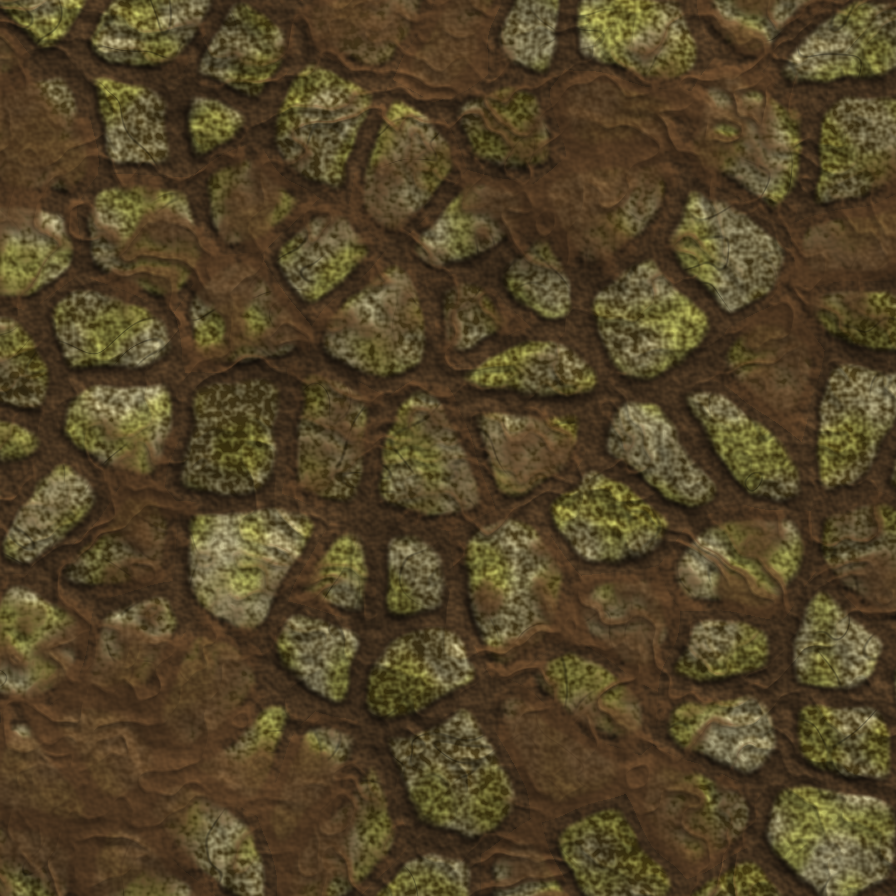
Write a WebGL 1 fragment shader that draws this texture.

```glsl
precision highp float;
uniform vec2 u_resolution;

#define STONES 8.5        // stones across the canvas
#define JITTER 0.92       // irregularity of the layout
#define ROUNDING 15.0     // lower gives rounder corners
#define GAP 0.085         // half width of the joints, in stones
#define MUD_LEVEL 0.0     // higher buries more stone
#define FOLD_DEPTH 0.6    // strength of the mud wisps
#define GRAIN_SCALE 95.0  // lichen grains across the canvas
#define GRAIN_CONTRAST 0.72
#define LIGHT vec2(0.45, 0.89)

const vec3 JOINT = vec3(0.25, 0.185, 0.115);
const vec3 MUD = vec3(0.315, 0.22, 0.13);
const vec3 STONE_DARK = vec3(0.24, 0.195, 0.085);
const vec3 STONE_PALE = vec3(0.67, 0.64, 0.49);
const vec3 MOSS_TINT = vec3(0.98, 1.02, 0.70);

vec2 hash2(vec2 p) {
  vec3 q = fract(p.xyx * vec3(0.1031, 0.1030, 0.0973));
  q += dot(q, q.yzx + 33.33);
  return fract((q.xx + q.yz) * q.zy);
}

float gradientDot(vec2 corner, vec2 offset) {
  float angle = 6.2832 * hash2(corner).x;
  return dot(vec2(cos(angle), sin(angle)), offset);
}

// Gradient noise, about -1 to 1
float gnoise(vec2 p) {
  vec2 i = floor(p), f = p - i;
  vec2 u = f * f * f * (f * (f * 6.0 - 15.0) + 10.0);
  vec2 e = vec2(1.0, 0.0);
  float low = mix(gradientDot(i, f), gradientDot(i + e, f - e), u.x);
  float high = mix(gradientDot(i + e.yx, f - e.yx), gradientDot(i + 1.0, f - 1.0), u.x);
  return 1.4 * mix(low, high, u.y);
}

float fbm(vec2 p) {
  float sum = 0.0, amp = 0.5;
  for (int i = 0; i < 4; i++) {
    sum += amp * gnoise(p);
    p = mat2(1.6, 1.2, -1.2, 1.6) * p + 5.7;
    amp *= 0.5;
  }
  return sum;
}

// Rounded Voronoi cells: distance to the border, its outward normal, cell id
float stoneEdge(vec2 p, out vec2 normal, out vec2 id) {
  vec2 base = floor(p), toNearest = vec2(0.0);
  float best = 1e3;
  for (int y = -1; y <= 1; y++)
    for (int x = -1; x <= 1; x++) {
      vec2 cell = base + vec2(x, y);
      vec2 r = cell + 0.5 + JITTER * (hash2(cell) - 0.5) - p;
      if (dot(r, r) < best) { best = dot(r, r); toNearest = r; id = cell; }
    }
  float total = 1e-6;
  normal = vec2(0.0);
  for (int y = -2; y <= 2; y++)
    for (int x = -2; x <= 2; x++) {
      if (x == 0 && y == 0) continue;
      vec2 cell = id + vec2(x, y);
      vec2 r = cell + 0.5 + JITTER * (hash2(cell) - 0.5) - p;
      vec2 dir = normalize(r - toNearest);
      float weight = exp(-ROUNDING * dot(0.5 * (r + toNearest), dir));
      total += weight;
      normal += weight * dir;
    }
  normal /= total;
  return -log(total) / ROUNDING;
}

// Broad mud banks with curling folds
float mudHeight(vec2 uv) {
  vec2 curl = vec2(fbm(uv * 5.0), fbm(uv * 5.0 + 17.3));
  vec2 q = uv * vec2(8.0, 13.0) + 3.2 * curl;
  float fold = 0.26 - abs(gnoise(q));
  return fbm(uv * 3.0 + 4.1) + FOLD_DEPTH * fold;
}

float lichenGrain(vec2 uv) {
  return 0.6 * gnoise(uv * GRAIN_SCALE) + 0.5 * gnoise(uv * GRAIN_SCALE * 1.9 + 31.7);
}

void main() {
  vec2 uv = gl_FragCoord.xy / min(u_resolution.x, u_resolution.y);

  // Stone layout with wobbling outlines
  vec2 wobble = vec2(gnoise(uv * 13.0), gnoise(uv * 13.0 + 41.0));
  vec2 normal, id;
  float edge = stoneEdge(uv * STONES + 0.09 * wobble + 2.3, normal, id);
  edge += 0.025 * gnoise(uv * 45.0);
  vec2 trait = hash2(id + 71.3);
  float facing = dot(normal, LIGHT);

  // Lichen-grained stone with thin cracks
  float grain = lichenGrain(uv);
  float relief = grain - lichenGrain(uv + 0.0022 * LIGHT);
  float lichen = 0.9 * fbm(uv * 10.0 + 9.0) + 0.5 * (trait.x - 0.5);
  float tone = 0.39 + GRAIN_CONTRAST * grain + 0.55 * lichen + 0.16 * relief;
  vec3 stone = mix(STONE_DARK, STONE_PALE, clamp(tone, 0.0, 1.0));
  stone *= mix(vec3(1.0), MOSS_TINT, smoothstep(-0.2, 0.35, gnoise(uv * 15.0 + 3.0)));
  float crack = 1.0 - smoothstep(0.0, 0.07, abs(gnoise(uv * 17.0 + 0.8 * wobble.yx)));
  stone *= 1.0 - 0.28 * crack * smoothstep(-0.1, 0.3, gnoise(uv * 9.0 + 23.0));
  stone *= 1.0 + 0.15 * facing * exp(-5.0 * max(edge, 0.0));

  // Earth joints and shaded rims
  vec3 joint = JOINT * (1.0 + 0.28 * grain + 0.25 * relief);
  vec3 color = mix(joint, stone, smoothstep(GAP - 0.02, GAP + 0.05, edge));
  float rimOffset = (edge - GAP) / 0.04;
  float rim = exp(-rimOffset * rimOffset);
  color *= 1.0 - rim * (0.22 - 0.24 * facing);

  // Mud washed over the stones
  float height = mudHeight(uv);
  float slope = height - mudHeight(uv + 0.004 * LIGHT);
  float cover = smoothstep(-0.06, 0.24, height + 0.45 * (trait.y - 0.5) + MUD_LEVEL + 0.12 * grain);
  vec3 mud = MUD * (1.0 + 0.12 * grain + 0.12 * relief);
  color = mix(color, mud, 0.84 * cover);
  color *= 1.0 + clamp(2.6 * slope, -0.25, 0.25);

  color *= 1.0 + 0.3 * fbm(uv * 6.0 + 13.0);
  gl_FragColor = vec4(clamp(color, 0.0, 1.0), 1.0);
}
```
